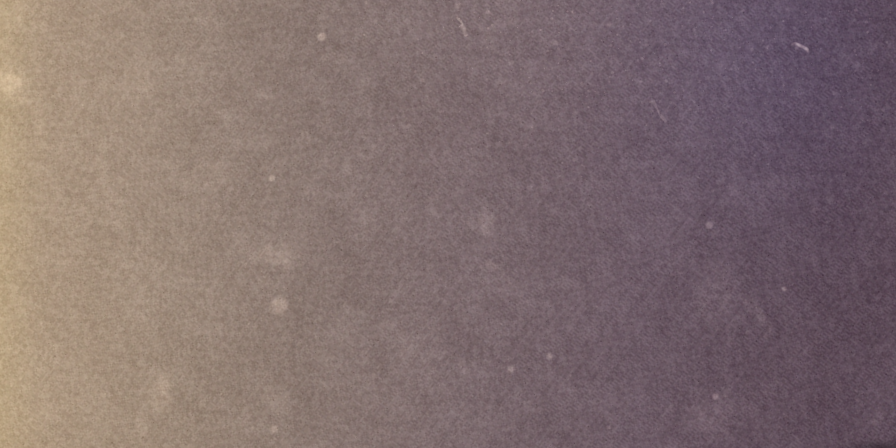
A WebGL 2 fragment shader for this texture:

```glsl
#version 300 es
precision highp float;
// A worn, dusty surface lit warmly from the left and fading to violet on the right.
// A colour ramp carries the light; layered value noise adds mottling and grain,
// then ragged stains, hashed dust specks and fine scratches are laid on top.
uniform vec2 u_resolution;
out vec4 fragColor;

float hash(vec2 p) {
    return fract(sin(dot(p, vec2(127.1, 311.7))) * 43758.5453);
}

float noise(vec2 p) {
    vec2 cell = floor(p), f = fract(p);
    f = f * f * (3.0 - 2.0 * f);
    return mix(mix(hash(cell), hash(cell + vec2(1, 0)), f.x),
               mix(hash(cell + vec2(0, 1)), hash(cell + vec2(1, 1)), f.x), f.y);
}

float fbm(vec2 p) {
    float sum = 0.0, amp = 0.5;
    for (int i = 0; i < 5; i++) {
        sum += amp * noise(p);
        p = mat2(1.6, 1.2, -1.2, 1.6) * p + 7.3;
        amp *= 0.5;
    }
    return sum;
}

// Light falling from the left edge to the right, u in 0..1
vec3 lightRamp(float u) {
    vec3 c = mix(vec3(0.74, 0.65, 0.525), vec3(0.665, 0.58, 0.50), smoothstep(-0.02, 0.07, u));
    c = mix(c, vec3(0.60, 0.525, 0.472), clamp((u - 0.06) / 0.14, 0.0, 1.0));
    c = mix(c, vec3(0.535, 0.465, 0.442), clamp((u - 0.20) / 0.15, 0.0, 1.0));
    c = mix(c, vec3(0.482, 0.412, 0.422), clamp((u - 0.35) / 0.16, 0.0, 1.0));
    c = mix(c, vec3(0.425, 0.355, 0.395), clamp((u - 0.51) / 0.20, 0.0, 1.0));
    return mix(c, vec3(0.365, 0.295, 0.342), clamp((u - 0.71) / 0.23, 0.0, 1.0));
}

// Soft round falloff used for broad tints
float haze(vec2 p, vec2 centre, vec2 radius) {
    vec2 d = (p - centre) / radius;
    return exp(-dot(d, d));
}

// Elliptical stain with a ragged, broken outline
float stain(vec2 p, vec2 centre, vec2 radius) {
    vec2 warp = vec2(noise(p * 55.0), noise(p * 55.0 + 17.0)) - 0.5;
    float d = length((p - centre + 0.016 * warp) / radius);
    return (1.0 - smoothstep(0.2, 1.35, d)) * (0.55 + 0.9 * noise(p * 75.0));
}

float chip(vec2 p, vec2 centre, float radius) {
    return 1.0 - smoothstep(0.4 * radius, 1.3 * radius, length(p - centre));
}

float scratch(vec2 p, vec2 a, vec2 b, float width) {
    vec2 ab = b - a;
    float t = clamp(dot(p - a, ab) / dot(ab, ab), 0.0, 1.0);
    float d = length(p - a - ab * t + 0.008 * (noise(p * 80.0) - 0.5));
    return (1.0 - smoothstep(width * 0.3, width * 1.5, d)) * (0.4 + 0.8 * noise(p * 110.0));
}

// One small speck in some of the cells of a jittered grid
float dust(vec2 p, float scale, float chance) {
    vec2 q = p * scale, cell = floor(q);
    float on = step(hash(cell + 3.7), chance);
    vec2 centre = 0.25 + 0.5 * vec2(hash(cell + 11.3), hash(cell + 23.9));
    float size = mix(0.07, 0.18, hash(cell + 41.1));
    float d = length(fract(q) - centre);
    return on * (1.0 - smoothstep(size * 0.4, size * 1.4, d)) * (0.4 + 0.6 * hash(cell + 57.0));
}

void main() {
    vec2 p = gl_FragCoord.xy / u_resolution.y;
    vec2 uv = gl_FragCoord.xy / u_resolution;

    // Base light, faint violet at the upper right, paler dust along the top
    vec3 col = lightRamp(uv.x);
    col += haze(uv, vec2(0.87, 0.88), vec2(0.16, 0.38)) * vec3(-0.006, 0.003, 0.036);
    col += haze(uv, vec2(0.54, 1.0), vec2(0.18, 0.22)) * vec3(0.022, 0.022, 0.020);
    col += haze(uv, vec2(0.16, 0.05), vec2(0.25, 0.40)) * vec3(0.010, 0.009, 0.0);

    // Mottling and small worn patches
    col += 0.03 * (fbm(p * 5.0 + 4.0) - 0.48) + 0.05 * (fbm(p * 19.0) - 0.48);
    col += 0.025 * smoothstep(0.58, 0.8, fbm(p * 22.0 + 19.0)) * vec3(1.0, 0.95, 0.85);

    // Distinct stains
    float marks = 0.8 * chip(p + 0.006 * noise(p * 70.0), vec2(0.626, 0.322), 0.020);
    marks += 0.45 * stain(p, vec2(0.61, 0.43), vec2(0.055, 0.025));
    marks += 0.55 * stain(p, vec2(0.026, 0.812), vec2(0.032, 0.036));
    marks += 0.40 * stain(p, vec2(0.357, 0.12), vec2(0.030, 0.050));
    marks += 0.22 * stain(p, vec2(0.48, 0.61), vec2(0.055, 0.035));
    marks += 0.20 * stain(p, vec2(0.31, 0.82), vec2(0.045, 0.055));
    marks += 0.42 * stain(p, vec2(1.083, 0.505), vec2(0.019, 0.038));
    marks += 0.38 * stain(p, vec2(1.10, 0.405), vec2(0.020, 0.014));
    marks += 0.25 * stain(p, vec2(1.60, 0.34), vec2(0.058, 0.085));
    marks += 0.28 * stain(p, vec2(1.588, 0.065), vec2(0.058, 0.050));
    marks += 0.38 * scratch(p, vec2(1.673, 0.33), vec2(1.715, 0.265), 0.013);

    // Bright chips and hairline scratches
    marks += 1.0 * chip(p, vec2(0.718, 0.918), 0.010) + 0.8 * chip(p, vec2(0.607, 0.602), 0.008);
    marks += 0.9 * chip(p, vec2(1.583, 0.497), 0.009) + 0.9 * chip(p, vec2(1.75, 0.355), 0.006);
    marks += 0.8 * chip(p, vec2(1.597, 0.115), 0.008) + 0.8 * chip(p, vec2(1.227, 0.205), 0.008);
    marks += 0.7 * chip(p, vec2(1.14, 0.175), 0.009) + 0.6 * chip(p, vec2(0.612, 0.042), 0.010);
    marks += 1.7 * scratch(p, vec2(1.772, 0.90), vec2(1.802, 0.888), 0.005);
    marks += 0.9 * scratch(p, vec2(1.022, 0.962), vec2(1.042, 0.925), 0.005);
    marks += 0.7 * scratch(p, vec2(1.455, 0.775), vec2(1.485, 0.73), 0.004);

    // Scattered dust, densest along the upper middle and right
    float wear = smoothstep(0.3, 0.55, uv.x) * smoothstep(0.5, 0.95, uv.y);
    for (float i = 0.0; i < 3.0; i++)
        marks += (0.3 + 0.3 * wear) * dust(p + i * 5.17, 26.0 + 18.0 * i, 0.03 + 0.16 * wear);
    col += marks * vec3(0.15, 0.14, 0.125);

    // Dark pores and fine grain, turned off the axes
    vec2 g = mat2(0.8, 0.6, -0.6, 0.8) * p;
    col -= 0.06 * dust(g + 31.0, 65.0, 0.22);
    col += 0.05 * (noise(g * 120.0) - 0.5) + 0.075 * (noise(g * 270.0 + 9.0) - 0.5);
    col += 0.012 * (vec3(noise(g * 180.0), noise(g * 180.0 + 40.0), noise(g * 180.0 + 80.0)) - 0.5);

    // Thin shade at the lower right corner
    col *= 1.0 - 0.3 * smoothstep(1.84, 2.0, p.x) * (1.0 - smoothstep(0.0, 0.025, p.y));
    fragColor = vec4(clamp(col, 0.0, 1.0), 1.0);
}
```
